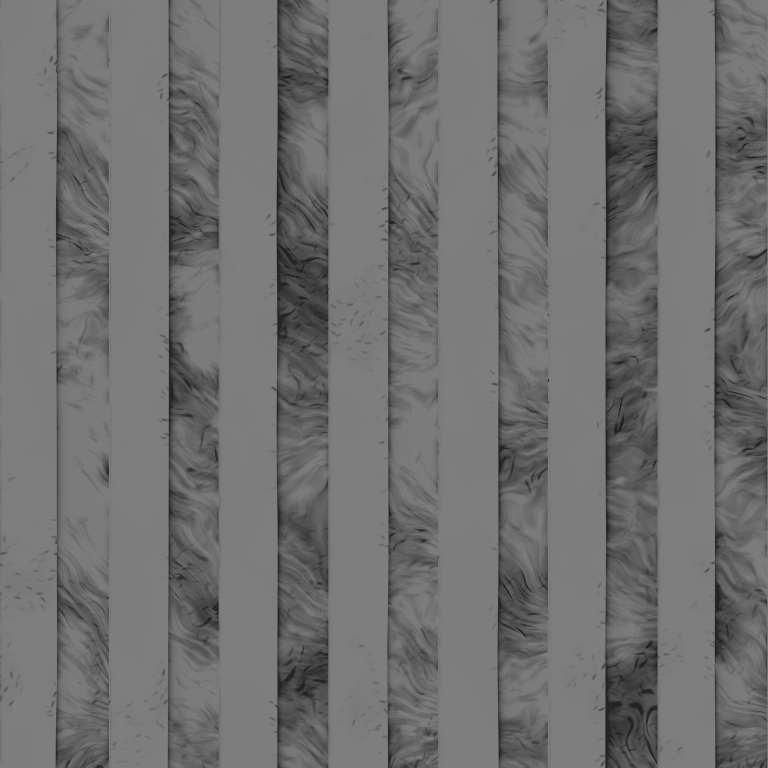
This texture map is drawn by a three.js fragment shader. Its source:

```glsl
// Seven upright smooth grey slats separated by rough, shaded grooves.
// Grooves layer sheared fibre noise, scattered curved strokes and edge shadow;
// slats stay flat apart from sparse flecks and faint smudges.
varying vec2 vUv;

float hash(vec2 p) {
  vec3 q = fract(p.xyx * 0.1031);
  q += dot(q, q.yzx + 33.33);
  return fract((q.x + q.y) * q.z);
}

float noise(vec2 p) {
  vec2 c = floor(p), f = fract(p);
  f = f * f * (3.0 - 2.0 * f);
  return mix(mix(hash(c), hash(c + vec2(1.0, 0.0)), f.x),
             mix(hash(c + vec2(0.0, 1.0)), hash(c + 1.0), f.x), f.y);
}

float fbm(vec2 p) {
  float sum = 0.0, amp = 0.533;
  for (int k = 0; k < 4; k++) {
    sum += amp * noise(p);
    p = p * 2.03 + 17.3;
    amp *= 0.5;
  }
  return sum;
}

// Short bent strokes, one per cell, whose direction drifts slowly
float strokes(vec2 p, float halfLength, float thickness) {
  float ink = 0.0;
  vec2 cell = floor(p);
  for (int j = -1; j <= 1; j++) {
    for (int k = -1; k <= 1; k++) {
      vec2 id = cell + vec2(float(j), float(k));
      vec2 d = p - id - vec2(hash(id + 3.7), hash(id + 41.2));
      float angle = 2.6 * noise(id * 0.23) - 1.0 + 0.9 * (hash(id + 9.1) - 0.5);
      float c = cos(angle), s = sin(angle);
      d = vec2(c * d.x + s * d.y, c * d.y - s * d.x);
      d.y += (hash(id + 71.0) - 0.5) * 0.9 * d.x * d.x;
      float taper = 1.0 - smoothstep(0.2, 1.0, abs(d.x) / halfLength);
      float body = 1.0 - smoothstep(0.2, 1.0, abs(d.y) / thickness);
      float strength = hash(id + 23.5);
      ink = max(ink, taper * body * strength * strength);
    }
  }
  return ink;
}

// Rough groove: g runs 0 to 1 from its left wall to its right wall
float grooveTone(float index, float g) {
  vec2 p = vUv + vec2(index * 3.1, index * 5.7);
  float dark = 0.5 + 0.4 * cos(2.0944 * (index - 1.8)) + 0.04 * (index - 3.0);

  // Fibres tilt with height and fray through a small warp
  float tilt = 0.16 * (noise(vec2(index * 4.3, vUv.y * 8.0)) - 0.4);
  vec2 q = p + vec2(0.0, g * tilt);
  q += 0.022 * (vec2(noise(p * 38.0), noise(p * 34.0 + 50.0)) - 0.5);
  float fibre = fbm(q * vec2(42.0, 125.0));
  float wear = fbm(p * vec2(13.0, 10.0));

  float shade = 0.04 + 0.36 * dark;
  shade += 1.15 * (wear - 0.5) + 0.75 * (fibre - 0.5);
  float patches = smoothstep(0.38, 0.68, wear + 0.15 * (dark - 0.5));
  shade += (0.15 + 0.5 * patches) * strokes(q * 58.0, 0.75, 0.17);
  shade += 0.3 * patches * strokes(p * 95.0 + 31.0, 0.7, 0.2);

  // Cast shadow on the left, broken grime on the right
  float ragged = 0.6 + 0.8 * noise(vec2(index * 7.0, vUv.y * 45.0));
  shade = max(shade, 0.0);
  shade += ragged * (0.6 * exp(-g * 24.0) + (0.06 + 0.18 * dark) * exp(-g * 5.0));
  shade += 0.55 * exp(-(1.0 - g) * 22.0)
         * smoothstep(0.45, 0.8, noise(vec2(index * 11.0, vUv.y * 60.0)));
  return mix(0.485, 0.14, clamp(shade, 0.0, 1.0));
}

// Smooth slat: flecks gather by the right edge and in rare patches
float slatTone(float index, float f, float end) {
  vec2 p = vUv + index * vec2(2.3, 6.1);
  float cloud = fbm(p * vec2(11.0, 8.0));
  float patches = smoothstep(0.62, 0.76, cloud);
  float edge = smoothstep(end - 0.13, end - 0.03, f)
             * smoothstep(0.5, 0.75, noise(p * vec2(8.0, 22.0)));
  float flecks = strokes(p * 85.0, 0.55, 0.2);
  float ink = flecks * (0.5 * patches + 0.75 * edge);
  ink += 0.1 * patches * fbm(p * 60.0);
  ink += 0.3 * exp(-f * 90.0) * noise(p * vec2(20.0, 55.0));
  return 0.493 + 0.012 * (cloud - 0.5) - 0.3 * ink;
}

void main() {
  float x = vUv.x * 7.0;
  float index = floor(x), f = fract(x);

  // Slat edges differ a little in place and waver with height
  float end = 0.525 + 0.03 * (hash(vec2(index, 8.0)) - 0.5)
            + 0.014 * (noise(vec2(index * 5.0, vUv.y * 7.0)) - 0.5);
  float g = clamp((f - end) / (1.0 - end), 0.0, 1.0);

  // Blend both borders of the slat over about a five-hundredth of the canvas
  float inGroove = smoothstep(end - 0.007, end + 0.007, f)
                 * (1.0 - smoothstep(0.986, 1.0, f));
  float tone = mix(slatTone(index, f, end), grooveTone(index, g), inGroove);
  gl_FragColor = vec4(vec3(tone), 1.0);
}
```
